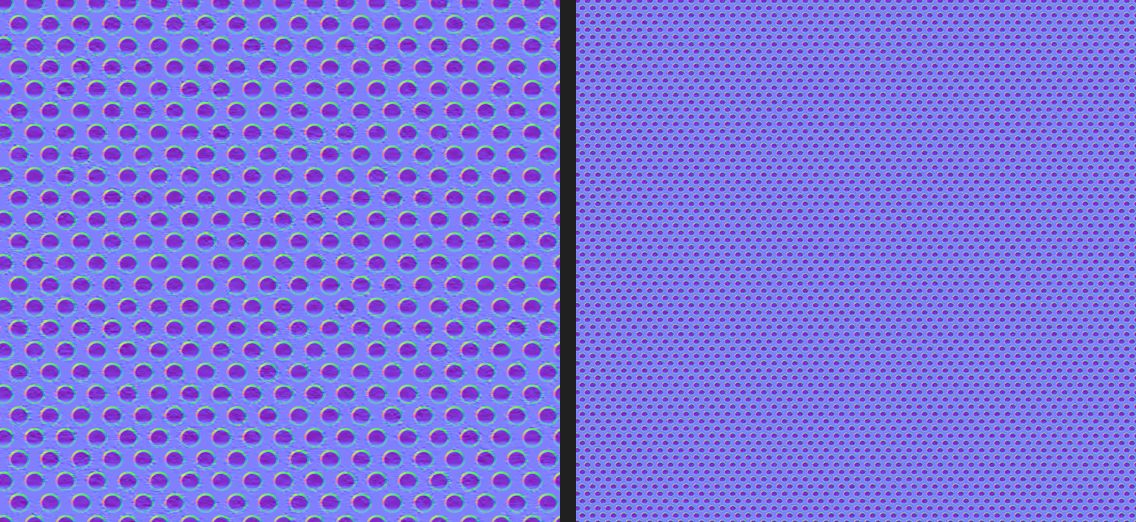
Left, the tile; right, the same tile 3 across and 3 down.
Write a Shadertoy shader that draws this texture map.

```glsl
// Tangent-space normal map of a sheet punched with staggered round dents.
// Each dent sums a tilted floor, a steep upper rim and a soft lower lip;
// wrapping noise and short ripples add wear, then slopes are packed as colour.

const float TAU = 6.2831853;
const vec2 GRID = vec2(18.0, 24.0);        // dents across, rows down
const vec2 SHEET = vec2(512.0, 478.0);     // sheet size in design units
const vec2 GRID_SHIFT = vec2(0.11, -0.09); // offset of the first dent, in cells
const float DENT_DROP = 0.5;               // dent centre below the cell centre
const float DENT_SQUASH = 1.08;            // dents are wider than tall
const float RIM_RADIUS = 8.2;
const float RIM_WIDTH = 1.8;
const float LIP_RADIUS = 9.0;
const float LIP_WIDTH = 1.8;
const float RIM_RISE = 0.88;               // upward slope along the top rim
const float RIM_LEAN = -0.14;              // sideways lean along the top rim
const float LEFT_SLOPE = 0.80;
const float RIGHT_SLOPE = 0.48;
const float FLOOR_TILT = -0.64;
const vec2 LIP_SLOPE = vec2(-0.18, 0.44);
const vec2 GRAIN_CELLS = vec2(190.0, 190.0);
const vec2 WARP_CELLS = vec2(90.0, 72.0);
const vec2 PATCH_CELLS = vec2(64.0, 60.0);
const vec2 STREAK_CELLS = vec2(80.0, 190.0);
const float RIPPLE_ROWS = 150.0;           // ripples from bottom to top
const float GRAIN_DEPTH = 0.60;
const float RIPPLE_DEPTH = 0.11;
const float STREAK_DEPTH = 0.22;

float hash(vec2 p) {
    return fract(sin(dot(p, vec2(127.1, 311.7))) * 43758.5453);
}

// Value noise that wraps over the unit square
float tileNoise(vec2 uv, vec2 cells) {
    vec2 q = uv * cells;
    vec2 i = floor(q);
    vec2 f = fract(q);
    f = f * f * (3.0 - 2.0 * f);
    vec2 a = mod(i, cells);
    vec2 b = mod(i + 1.0, cells);
    return mix(mix(hash(a), hash(vec2(b.x, a.y)), f.x),
               mix(hash(vec2(a.x, b.y)), hash(b), f.x), f.y);
}

// Ring profile, 1 near the centre line and 0 beyond the width
float band(float r, float centre, float width) {
    return 1.0 - smoothstep(0.25 * width, width, abs(r - centre));
}

// Offset from the nearest dent centre in xy, wear of that dent in z
vec3 nearestDent(vec2 uv) {
    vec2 g = uv * GRID - GRID_SHIFT;
    vec3 best = vec3(100.0);
    for (int j = -1; j <= 1; j++) {
        float row = floor(g.y + 0.5) + float(j);
        float stagger = 0.5 * mod(row, 2.0);
        vec2 id = vec2(floor(g.x - stagger + 0.5), row);
        vec2 p = (g - id - vec2(stagger, 0.0)) * SHEET / GRID;
        p.y = (p.y + DENT_DROP) * DENT_SQUASH;
        if (dot(p, p) < dot(best.xy, best.xy)) best = vec3(p, hash(mod(id, GRID) + 7.0));
    }
    return best;
}

// Slope of one dent: floor, rim and lip
vec2 dentSlope(vec2 p, float r, vec2 dir, float inside) {
    vec2 slope = vec2(0.0, FLOOR_TILT * inside * smoothstep(-8.2, -2.6, p.y));

    float side = dir.x < 0.0 ? LEFT_SLOPE : RIGHT_SLOPE;
    side *= smoothstep(-0.7, 0.1, dir.y);
    float rise = smoothstep(0.0, 0.85, dir.y);
    vec2 rim = vec2(RIM_LEAN * rise - dir.x * side, RIM_RISE * rise);
    slope += band(r, RIM_RADIUS, RIM_WIDTH) * rim;

    // The lip reaches higher on the right side than on the left
    float lower = 1.0 - smoothstep(-0.6, 0.15, dir.y - 0.25 * dir.x);
    return slope + LIP_SLOPE * band(r, LIP_RADIUS, LIP_WIDTH) * lower;
}

// Grain embossed by finite differences, plus short warped ripples
vec2 wearSlope(vec2 uv) {
    vec2 d = 1.2 / SHEET;
    float h = tileNoise(uv, GRAIN_CELLS);
    vec2 grain = vec2(tileNoise(uv + vec2(d.x, 0.0), GRAIN_CELLS) - h,
                      tileNoise(uv + vec2(0.0, d.y), GRAIN_CELLS) - h);
    float phase = RIPPLE_ROWS * uv.y + 1.8 * tileNoise(uv, WARP_CELLS);
    return GRAIN_DEPTH * grain + RIPPLE_DEPTH * vec2(0.5, 1.0) * cos(TAU * phase);
}

// Pack a slope: steep parts lose blue, downward ones less so
vec3 packSlope(vec2 s) {
    float loss = mix(0.5, 1.0, smoothstep(-0.3, 0.1, s.y));
    float blue = 1.0 - loss * dot(s * s, vec2(0.8, 1.0));
    return clamp(vec3(0.5 + 0.5 * s, blue), vec3(0.0, 0.0, 0.27), vec3(1.0));
}

void mainImage(out vec4 fragColor, in vec2 fragCoord) {
    vec2 uv = fragCoord / iResolution.xy;
    vec3 dent = nearestDent(uv);
    vec2 p = dent.xy;
    float r = length(p);
    vec2 dir = p / max(r, 0.001);
    float inside = 1.0 - smoothstep(RIM_RADIUS - 1.6, RIM_RADIUS + 0.3, r);
    vec2 slope = dentSlope(p, r, dir, inside);

    // Wear gathers in patches around the dents and spares their floors
    float worn = smoothstep(0.2, 0.65, tileNoise(uv, PATCH_CELLS));
    worn *= mix(0.75, 1.25, dent.z) * mix(1.0, 0.45, inside);
    float near = 1.0 - smoothstep(10.0, 14.5, r);
    slope += wearSlope(uv) * worn * mix(0.2, 1.0, near);

    // Broken horizontal streaks on the floor
    float streak = tileNoise(uv, STREAK_CELLS) - 0.5;
    slope.y += streak * STREAK_DEPTH * inside * mix(0.7, 1.2, dent.z);

    fragColor = vec4(packSlope(slope), 1.0);
}
```
